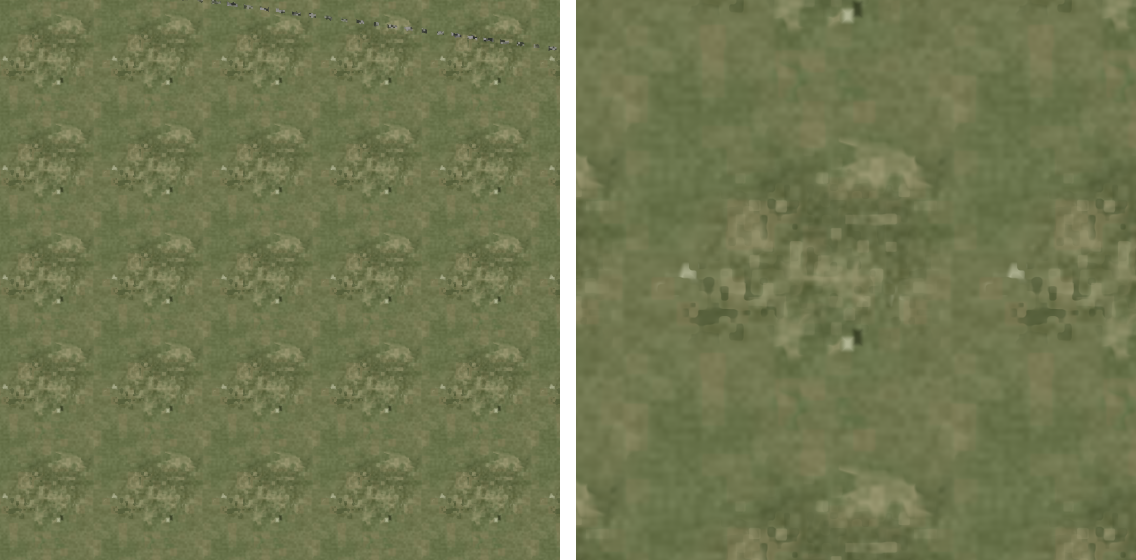
Left, the full canvas; right, a detail of the centre.
This texture is drawn by a three.js fragment shader. Its source:

```glsl
// Worn grass ground: a square tile of blocky turf and bare patches, crossed by a thin stony trail.
varying vec2 vUv;

const float REPEATS = 5.12;
const vec3 GRASS = vec3(0.445, 0.470, 0.315);
const vec3 SHADE = vec3(0.315, 0.355, 0.215);
const vec3 LUSH = vec3(0.350, 0.435, 0.265);
const vec3 EARTH = vec3(0.500, 0.465, 0.320);
const vec3 STRAW = vec3(0.610, 0.595, 0.445);
const vec3 CHALK = vec3(0.760, 0.770, 0.650);
const vec3 STONE_DARK = vec3(0.17, 0.18, 0.17);
const vec3 STONE_LIGHT = vec3(0.60, 0.59, 0.60);
const float MOSAIC_CONTRAST = 0.085;
const float GRAIN_CONTRAST = 0.060;
const float EDGE_WOBBLE = 0.075;
const float TRAIL_START = 0.355;
const float TRAIL_SLOPE = 0.137;
const float TRAIL_STEP = 0.0286;
const float TRAIL_HALF_WIDTH = 0.0030;

float hash(vec2 p) {
  vec3 q = fract(vec3(p.xyx) * 0.1031);
  q += dot(q, q.yzx + 33.33);
  return fract((q.x + q.y) * q.z);
}

// Value noise that wraps over the tile; a small blend gives square blocks.
float wrapNoise(vec2 t, float cells, float blend, float seed) {
  vec2 p = t * cells;
  vec2 i = floor(p);
  vec2 f = smoothstep(0.5 - blend, 0.5 + blend, p - i);
  vec2 a = mod(i, cells) + seed;
  vec2 b = mod(i + 1.0, cells) + seed;
  return mix(mix(hash(a), hash(vec2(b.x, a.y)), f.x),
             mix(hash(vec2(a.x, b.y)), hash(b), f.x), f.y);
}

// Soft box that wraps around the tile edges.
float patchMask(vec2 t, vec2 center, vec2 halfSize, float soft) {
  vec2 d = abs(fract(t - center + 0.5) - 0.5) - halfSize;
  float dist = length(max(d, 0.0)) + min(max(d.x, d.y), 0.0);
  return 1.0 - smoothstep(-soft, soft, dist);
}

vec3 turf(vec2 t) {
  // Mosaic layers and grain
  float broad = wrapNoise(t, 5.0, 0.5, 11.0);
  float blocks = wrapNoise(t + 0.03, 13.0, 0.16, 37.0);
  float chips = wrapNoise(t, 24.0, 0.25, 71.0);
  float grain = wrapNoise(t, 50.0, 0.5, 113.0);
  float specks = wrapNoise(t + 0.007, 42.0, 0.4, 191.0);
  float streaks = wrapNoise(t * vec2(1.0, 3.0), 15.0, 0.4, 257.0);
  vec2 wobble = vec2(wrapNoise(t, 17.0, 0.25, 307.0), wrapNoise(t, 19.0, 0.25, 401.0)) - 0.5;
  vec2 w = t + EDGE_WOBBLE * wobble;
  float worn = patchMask(w, vec2(0.46, 0.47), vec2(0.30, 0.22), 0.14);

  // Calm grass with faint brown and green squares
  vec3 color = mix(GRASS, EARTH, 0.45 * smoothstep(0.62, 0.9, blocks));
  color = mix(color, LUSH, 0.30 * smoothstep(0.45, 0.8, broad));
  float tone = (blocks - 0.5) * 0.45 + (chips - 0.5) * (0.25 + 0.7 * worn);
  color += MOSAIC_CONTRAST * (tone + 0.35 * (streaks - 0.5));

  // Shaded and lush areas
  float shade = 0.55 * patchMask(w, vec2(0.54, 0.40), vec2(0.19, 0.07), 0.05);
  shade = max(shade, 0.75 * patchMask(w, vec2(0.80, 0.23), vec2(0.025, 0.04), 0.05));
  shade = max(shade, 0.50 * patchMask(w, vec2(0.35, 0.26), vec2(0.10, 0.05), 0.04));
  shade = max(shade, 0.55 * patchMask(w, vec2(0.49, 0.68), vec2(0.09, 0.03), 0.03));
  color = mix(color, SHADE, shade * (0.45 + 0.75 * streaks));
  float lush = patchMask(w, vec2(0.37, 0.94), vec2(0.025, 0.04), 0.03);
  lush = max(lush, patchMask(w, vec2(0.54, 0.95), vec2(0.02, 0.03), 0.03));
  color = mix(color, LUSH, 0.6 * lush);

  // Dark mottling
  float mottled = patchMask(w, vec2(0.18, 0.63), vec2(0.13, 0.08), 0.05);
  mottled = max(mottled, patchMask(w, vec2(0.33, 0.36), vec2(0.08, 0.07), 0.04));
  mottled = max(mottled, 0.4 * worn);
  color = mix(color, SHADE, 0.75 * mottled * smoothstep(0.50, 0.72, specks));

  // Bare straw patches
  float straw = patchMask(w, vec2(0.65, 0.21), vec2(0.11, 0.05), 0.02);
  straw = max(straw, 0.75 * patchMask(w, vec2(0.24, 0.40), vec2(0.035, 0.05), 0.02));
  straw = max(straw, 0.85 * patchMask(w, vec2(0.47, 0.565), vec2(0.12, 0.03), 0.02));
  straw = max(straw, 0.75 * patchMask(w, vec2(0.36, 0.73), vec2(0.04, 0.045), 0.02));
  straw = max(straw, patchMask(w, vec2(0.51, 0.77), vec2(0.04, 0.025), 0.015));
  straw = max(straw, 0.35 * patchMask(w, vec2(0.26, 0.07), vec2(0.035), 0.015));
  straw = max(straw, 0.35 * patchMask(w, vec2(0.83, 0.06), vec2(0.035), 0.015));
  straw = max(straw, 0.5 * worn * smoothstep(0.72, 0.9, chips));
  color = mix(color, STRAW, straw * (0.35 + 0.55 * chips));

  // Chalky flecks and one sharp hollow
  float flecks = patchMask(w, vec2(0.69, 0.60), vec2(0.025, 0.025), 0.03);
  flecks = max(flecks, patchMask(w, vec2(0.03, 0.57), vec2(0.025, 0.02), 0.03));
  color = mix(color, CHALK, 0.8 * flecks * smoothstep(0.52, 0.75, specks));
  color = mix(color, SHADE * 0.7, 0.8 * patchMask(t, vec2(0.565, 0.735), vec2(0.012, 0.022), 0.01));
  color = mix(color, CHALK, 0.75 * patchMask(t, vec2(0.535, 0.755), vec2(0.014, 0.018), 0.012));
  return color + GRAIN_CONTRAST * (grain - 0.5) * (0.75 + 0.6 * worn);
}

// Broken line of stones; returns colour and coverage.
vec4 trail(vec2 p) {
  float id = floor(p.x / TRAIL_STEP);
  float along = (fract(p.x / TRAIL_STEP) - 0.5) * TRAIL_STEP;
  float halfLength = TRAIL_STEP * mix(0.16, 0.34, hash(vec2(id, 5.0)));
  float rough = wrapNoise(p, 300.0, 0.4, 17.0);
  float across = p.y - TRAIL_SLOPE * (p.x - TRAIL_START) + 0.004 * (rough - 0.5);
  vec2 d = abs(vec2(along, across)) - vec2(halfLength, TRAIL_HALF_WIDTH);
  float cover = 1.0 - smoothstep(-0.001, 0.001, max(d.x, d.y));
  vec3 stone = mix(STONE_DARK, STONE_LIGHT, smoothstep(0.2, 0.8, wrapNoise(p, 260.0, 0.4, 53.0)));
  return vec4(stone, cover * mix(0.55, 0.95, hash(vec2(id, 9.0))));
}

void main() {
  vec2 p = vec2(vUv.x, 1.0 - vUv.y);
  vec4 stones = trail(p);
  gl_FragColor = vec4(mix(turf(fract(p * REPEATS)), stones.rgb, stones.a), 1.0);
}
```
